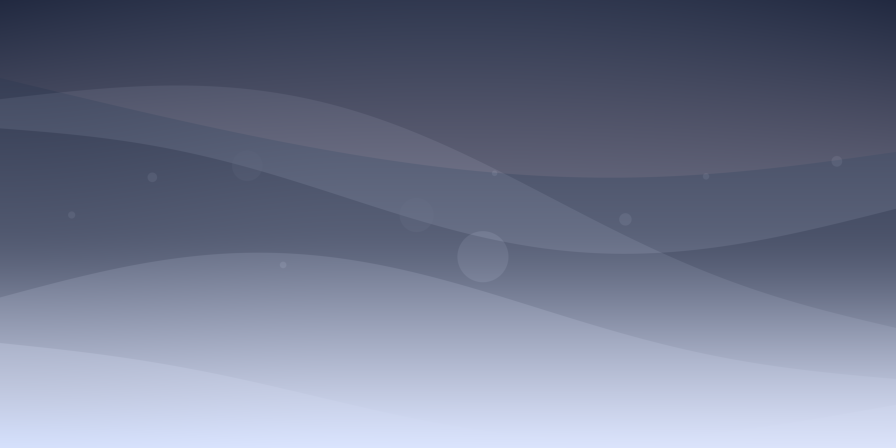
A WebGL 2 fragment shader for this background:

```glsl
#version 300 es
precision highp float;
// Dusky sky over translucent waves that brighten into pale mist.
// Each wave edge is a line plus three sine harmonics; the layers sum into
// one tone, which is then tinted slate blue. Faint discs float on top.

uniform vec2 u_resolution;
out vec4 outColor;

const float PI = 3.14159265;

// Wave edges: depth below the top at the left and right, then harmonics.
const vec2 HORIZON_ENDS = vec2(0.174, 0.339);
const vec3 HORIZON_BEND = vec3(0.1195, -0.0104, 0.001);
const vec2 RIBBON_ENDS  = vec2(0.2865, 0.466);
const vec3 RIBBON_BEND  = vec3(0.127, -0.0566, -0.0072);
const vec2 SWELL_ENDS   = vec2(0.2214, 0.732);
const vec3 SWELL_BEND   = vec3(-0.140, -0.0625, 0.0095);
const vec2 HILL_ENDS    = vec2(0.664, 0.846);
const vec3 HILL_BEND    = vec3(-0.124, -0.058, 0.0035);
const vec2 MIST_ENDS    = vec2(0.7656, 0.9036);
const vec3 MIST_BEND    = vec3(0.108, -0.034, -0.006);

// Brightness added by each layer.
const float RIBBON_LIFT = 0.06;
const float SWELL_LIFT  = 0.05;
const float HILL_LIFT   = 0.065;
const float MIST_LIFT   = 0.08;

// Colour offsets around the grey tone.
const vec3 SLATE_TINT = vec3(0.0, 0.03, 0.12);
const vec3 WARM_TINT  = vec3(0.012, -0.008, -0.015);
const vec3 ICE_TINT   = vec3(-0.005, 0.008, 0.025);

// Discs: centre in canvas heights (depth downward) and radius.
const vec3 MAIN_DISC = vec3(1.078, 0.573, 0.057);
const vec3 LEFT_DISC = vec3(0.552, 0.370, 0.034);
const vec3 MID_DISC  = vec3(0.930, 0.480, 0.038);
const int MOTE_COUNT = 7;
const float MOTE_LIFT = 0.045;

float waveDepth(float x, vec2 ends, vec3 bend) {
    return mix(ends.x, ends.y, x) + dot(bend, sin(PI * x * vec3(1.0, 2.0, 3.0)));
}

// Coverage of the area below a wave edge.
float below(vec2 p, vec2 ends, vec3 bend, float pixel) {
    return smoothstep(-pixel, pixel, p.y - waveDepth(p.x, ends, bend));
}

float disc(vec2 p, vec3 shape, float pixel) {
    return 1.0 - smoothstep(-pixel, pixel, length(p - shape.xy) - shape.z);
}

float hash(float n) {
    return fract(sin(n * 12.9898) * 43758.5453);
}

float motes(vec2 p, float aspect, float pixel) {
    float sum = 0.0;
    for (int i = 0; i < MOTE_COUNT; i++) {
        float n = float(i);
        float x = fract(0.08 + n * 0.618) * aspect;
        float depth = mix(0.26, 0.68, hash(n + 3.0));
        float radius = mix(0.006, 0.014, hash(n + 17.0));
        sum += disc(p, vec3(x, depth, radius), pixel);
    }
    return sum;
}

void main() {
    vec2 uv = gl_FragCoord.xy / u_resolution;
    vec2 p = vec2(uv.x, 1.0 - uv.y);
    float aspect = u_resolution.x / u_resolution.y;
    float pixel = 0.75 / u_resolution.y;

    // Layer coverage
    float body   = below(p, HORIZON_ENDS, HORIZON_BEND, pixel);
    float ribbon = body * (1.0 - below(p, RIBBON_ENDS, RIBBON_BEND, pixel));
    float swell  = below(p, SWELL_ENDS, SWELL_BEND, pixel);
    float hill   = below(p, HILL_ENDS, HILL_BEND, pixel);
    float mist   = below(p, MIST_ENDS, MIST_BEND, pixel);

    // Sky darkens in the upper corners; the body rises into bright mist
    float side = 2.0 * p.x - 1.0;
    float sky = 0.19 + 0.436 * p.y - 0.06 * side * side * max(1.0 - 2.0 * p.y, 0.0);
    float water = 0.13 + 0.31 * p.y + 0.43 * smoothstep(0.5, 1.05, p.y);
    water -= 0.035 * (1.0 - smoothstep(0.0, 0.4, p.x)) * (1.0 - 0.5 * p.y);

    // Translucent lifts dissolve toward the bottom
    float fade = 1.0 - smoothstep(0.6, 1.0, p.y);
    float lift = RIBBON_LIFT * ribbon + SWELL_LIFT * swell
               + HILL_LIFT * hill + MIST_LIFT * mist;
    float tone = mix(sky, water, body) + lift * fade;

    // Floating discs
    vec2 q = vec2(p.x * aspect, p.y);
    tone += 0.05 * disc(q, MAIN_DISC, pixel);
    tone += 0.02 * (disc(q, LEFT_DISC, pixel) + disc(q, MID_DISC, pixel)) * (1.0 - 0.6 * ribbon);
    tone += MOTE_LIFT * motes(q, aspect, pixel);

    // Tint
    vec3 color = vec3(tone) + SLATE_TINT;
    color += WARM_TINT * (1.0 - body) * smoothstep(0.0, 0.35, p.y);
    color += ICE_TINT * smoothstep(0.85, 1.0, p.y) * (1.0 - p.x);
    outColor = vec4(clamp(color, 0.0, 1.0), 1.0);
}
```
